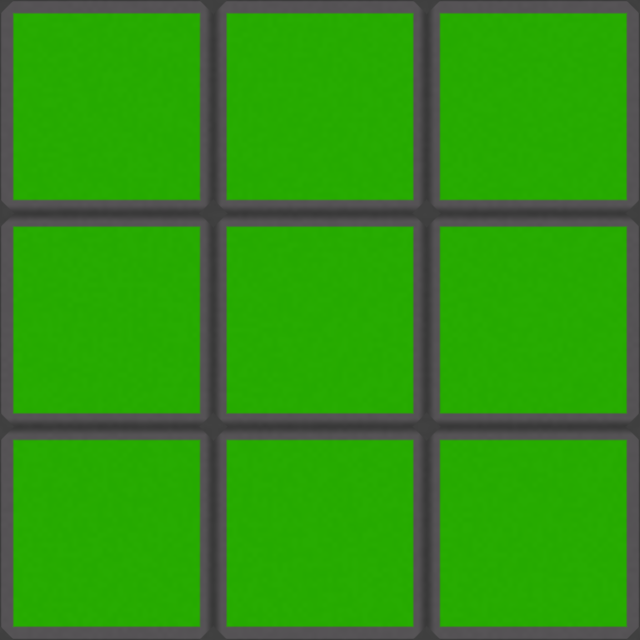
This pattern is drawn by a three.js fragment shader. Its source:

```glsl
#define REPEATS 3.0
#define FACE_INSET 0.0625
#define CHAMFER 0.066
#define EDGE_SOFTNESS 0.006
#define INNER_GROOVE 0.044
#define BORDER_GROOVE 0.010
#define GRAIN_CELLS 128.0
#define GRAIN_AMOUNT 0.012
#define FACE_COLOR vec3(0.15, 0.67, 0.0)
#define FRAME_COLOR vec3(0.335, 0.325, 0.335)
#define GROOVE_COLOR vec3(0.225)
#define CORNER_COLOR vec3(0.25)

varying vec2 vUv;

float hash(vec2 cell) {
  return fract(sin(dot(cell, vec2(12.9898, 78.233))) * 43758.5453);
}

// Value noise that wraps after the given number of cells
float wrappedNoise(vec2 p, float period) {
  vec2 cell = floor(p);
  vec2 f = fract(p);
  f = f * f * (3.0 - 2.0 * f);
  vec2 lo = mod(cell, period);
  vec2 hi = mod(cell + 1.0, period);
  float bottom = mix(hash(lo), hash(vec2(hi.x, lo.y)), f.x);
  float top = mix(hash(vec2(lo.x, hi.y)), hash(hi), f.x);
  return mix(bottom, top, f.y);
}

float softStep(float edge, float x) {
  return smoothstep(edge - EDGE_SOFTNESS, edge + EDGE_SOFTNESS, x);
}

void main() {
  // Distance to the nearest joint on each axis, in tile widths
  vec2 p = vUv * REPEATS;
  vec2 joint = floor(p + 0.5);
  vec2 d = abs(p - joint);

  // Soft grooves between tiles, narrower along the canvas border
  vec2 onBorder = step(REPEATS * 0.5 - 0.1, abs(joint - REPEATS * 0.5));
  vec2 reach = mix(vec2(INNER_GROOVE), vec2(BORDER_GROOVE), onBorder);
  vec2 rise = smoothstep(vec2(0.0), reach, d);
  vec3 color = mix(GROOVE_COLOR, FRAME_COLOR, min(rise.x, rise.y));

  // Chamfered corners leave a diamond at each crossing
  color = mix(CORNER_COLOR, color, softStep(CHAMFER, d.x + d.y));

  // Flat square face
  color = mix(color, FACE_COLOR, softStep(FACE_INSET, min(d.x, d.y)));

  // Faint grain
  float grain = wrappedNoise(vUv * GRAIN_CELLS, GRAIN_CELLS) - 0.5;
  gl_FragColor = vec4(color + grain * GRAIN_AMOUNT, 1.0);
}
```
